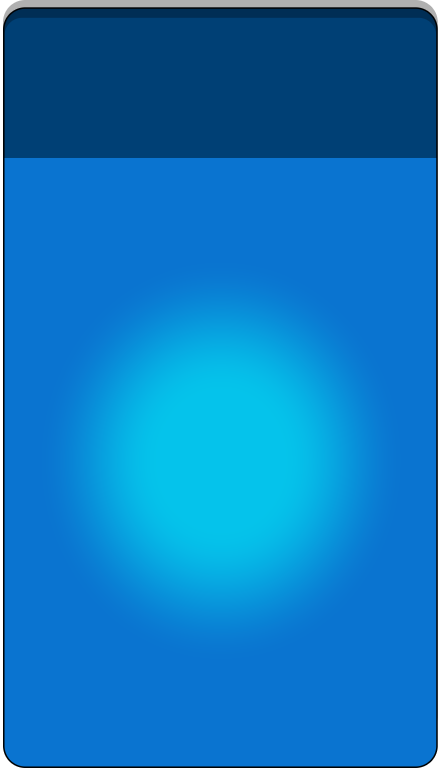
A WebGL 2 fragment shader for this background:

```glsl
#version 300 es
precision highp float;

uniform vec2 u_resolution;
out vec4 fragColor;

const vec3 PAPER = vec3(1.0);
const vec3 BACK_GRAY = vec3(0.69);
const vec3 OUTLINE = vec3(0.0, 0.01, 0.02);
const vec3 BODY_BLUE = vec3(0.04, 0.455, 0.815);
const vec3 GLOW_CYAN = vec3(0.02, 0.765, 0.92);
const vec3 HEADER_NAVY = vec3(0.0, 0.25, 0.46);
const vec3 STRIP_NAVY = vec3(0.0, 0.18, 0.335);

// Signed distance to a rounded box
float roundedBox(vec2 p, vec2 center, vec2 halfSize, float radius) {
    vec2 q = abs(p - center) - halfSize + radius;
    return length(max(q, 0.0)) + min(max(q.x, q.y), 0.0) - radius;
}

// Rounded panel given by its top and bottom edges, centered on x = 0
float panel(vec2 p, float top, float bottom, float halfWidth, float radius) {
    vec2 center = vec2(0.0, 0.5 * (top + bottom));
    return roundedBox(p, center, vec2(halfWidth, 0.5 * (bottom - top)), radius);
}

// Antialiased coverage of a distance field
float coverage(float dist, float pixel) {
    return clamp(0.5 - dist / pixel, 0.0, 1.0);
}

// Elliptical glow with a flat core and a soft falloff
float ellipseGlow(vec2 p, vec2 center, vec2 radii, float core) {
    return 1.0 - smoothstep(core, 1.0, length((p - center) / radii));
}

void main() {
    // Canvas height is one unit; y runs down from the top
    float pixel = 1.0 / u_resolution.y;
    vec2 p = vec2(gl_FragCoord.x - 0.5 * u_resolution.x,
                  u_resolution.y - gl_FragCoord.y) * pixel;
    // The card sits slightly right of the canvas center
    p.x -= 0.0018;
    float halfWidth = 0.5 * u_resolution.x * pixel - 0.0021;
    float radius = 0.029;
    float border = 0.002;

    // Gray card peeking out behind the front card
    float backCard = panel(p, 0.0, 0.96, halfWidth, radius);
    float frontCard = panel(p, 0.0095, 1.0, halfWidth, radius);
    vec3 color = mix(PAPER, BACK_GRAY, coverage(backCard, pixel));

    // Blue body with its central glow
    float glow = ellipseGlow(p, vec2(0.001, 0.6), vec2(0.241, 0.266), 0.33);
    vec3 face = mix(BODY_BLUE, GLOW_CYAN, glow);

    // Header band with a darker strip above its rounded top
    float headerInner = panel(p, 0.0232, 0.4, halfWidth - border, 0.023);
    vec3 header = mix(STRIP_NAVY, HEADER_NAVY, coverage(headerInner, pixel));
    face = mix(face, header, coverage(p.y - 0.2057, pixel));

    // Thin dark outline around the front card
    color = mix(color, OUTLINE, coverage(frontCard, pixel));
    color = mix(color, face, coverage(frontCard + border, pixel));
    fragColor = vec4(color, 1.0);
}
```
